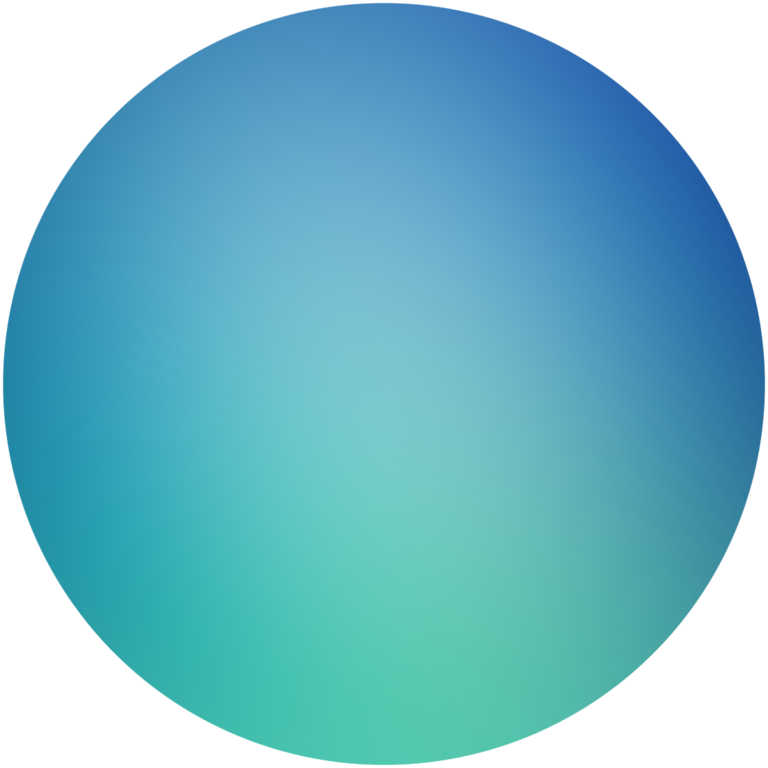
Write a three.js fragment shader that draws this background.

```glsl
// A white field with a large disc shaded by a smooth blue to sea-green gradient.
varying vec2 vUv;

// Disc geometry, in canvas units
const vec2 DISC_CENTER = vec2(0.5);
const float DISC_RADIUS = 0.496;
const float EDGE_SOFTNESS = 0.0013;

const vec3 BACKGROUND = vec3(1.0);
const vec3 CORE_COLOR = vec3(0.478, 0.780, 0.808);

// Colour change from core to rim: inner term, then the term that grows near the rim
const vec3 RIM_SHADE = vec3(-0.467, -0.291, -0.174);
const vec3 RIM_SHADE_OUTER = vec3(0.204, 0.068, 0.036);

// Tilt of the colour to the right and upward
const vec3 TILT_RIGHT = vec3(0.037, -0.050, -0.036);
const vec3 TILT_RIGHT_OUTER = vec3(-0.027, -0.004, 0.017);
const vec3 TILT_UP = vec3(0.034, -0.110, 0.086);
const vec3 TILT_UP_OUTER = vec3(-0.063, -0.025, -0.061);

// Saddle terms along the axes and along the diagonals
const vec3 SADDLE_AXIS = vec3(-0.133, -0.116, -0.007);
const vec3 SADDLE_AXIS_OUTER = vec3(0.063, 0.024, -0.034);
const vec3 SADDLE_DIAGONAL = vec3(-0.163, -0.070, 0.002);
const vec3 SADDLE_DIAGONAL_OUTER = vec3(0.118, 0.029, -0.008);

// Smooth polynomial colour field; p has length 1 at the rim
vec3 discColor(vec2 p) {
  float r2 = dot(p, p);
  float axis = p.x * p.x - p.y * p.y;
  float diagonal = 2.0 * p.x * p.y;

  vec3 color = CORE_COLOR;
  color += r2 * (RIM_SHADE + r2 * RIM_SHADE_OUTER);
  color += p.x * (TILT_RIGHT + r2 * TILT_RIGHT_OUTER);
  color += p.y * (TILT_UP + r2 * TILT_UP_OUTER);
  color += axis * (SADDLE_AXIS + r2 * SADDLE_AXIS_OUTER);
  color += diagonal * (SADDLE_DIAGONAL + r2 * SADDLE_DIAGONAL_OUTER);
  return clamp(color, 0.0, 1.0);
}

void main() {
  vec2 offset = vUv - DISC_CENTER;

  // Antialiased disc mask
  float edgeDistance = length(offset) - DISC_RADIUS;
  float mask = 1.0 - smoothstep(-EDGE_SOFTNESS, EDGE_SOFTNESS, edgeDistance);

  vec3 color = mix(BACKGROUND, discColor(offset / DISC_RADIUS), mask);
  gl_FragColor = vec4(color, 1.0);
}
```
